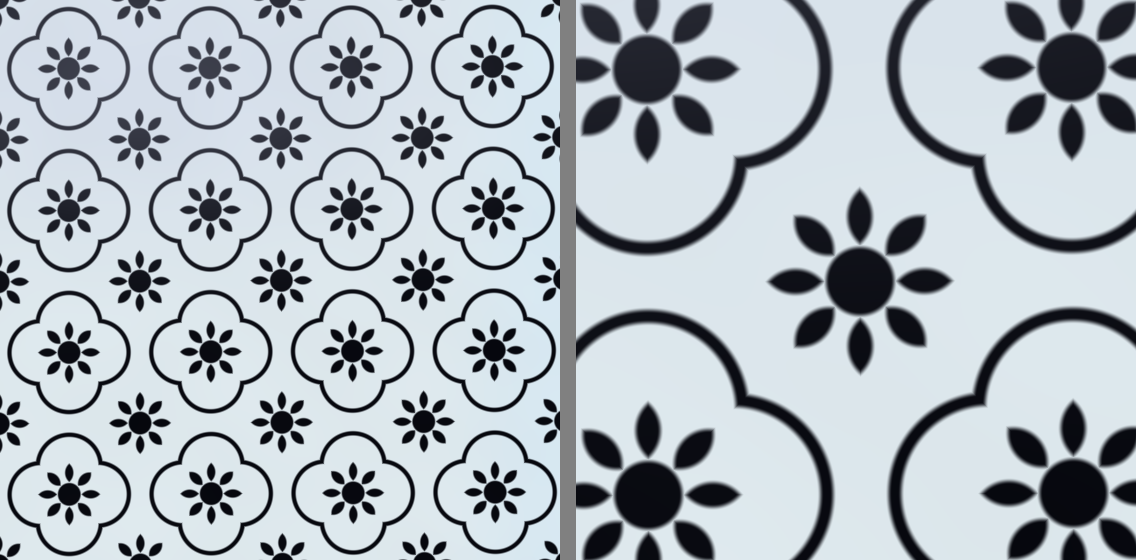
Left: the whole. Right: its middle third, enlarged.
Give the GLSL for this pattern, as a three.js fragment shader.

```glsl
varying vec2 vUv;

const float PI = 3.14159265;

// Lattice, in canvas units: first medallion centre, pitch and slight skew
const vec2 ORIGIN = vec2(0.1237, 0.1172);
const vec2 PITCH = vec2(0.2535, 0.2534);
const float ROW_RISE = 0.0051;
const float COLUMN_LEAN = 0.0004;
const float ROW_NARROWING = 0.0004;

// Motifs, in tile units
const float LOBE_OFFSET = 0.198;
const float LOBE_RADIUS = 0.222;
const float LINE_WIDTH = 0.030;
const float DISC_RADIUS = 0.080;
const float PETAL_COUNT = 8.0;
const float PETAL_CENTRE = 0.152;
const float PETAL_HALF_LENGTH = 0.064;
const float PETAL_HALF_WIDTH = 0.029;
const float DIAGONAL_EXTRA_WIDTH = 0.003;
const float EDGE_SOFTNESS = 0.008;

// Colours and light
const vec3 INK = vec3(0.025, 0.030, 0.055);
const vec3 GLAZE = vec3(0.868, 0.910, 0.928);
const vec3 GLAZE_HAZED = vec3(0.835, 0.870, 0.918);
const vec3 GLAZE_COOL = vec3(0.835, 0.910, 0.955);
const vec3 HAZE = vec3(0.215, 0.220, 0.245);
const vec2 HAZE_CENTRE = vec2(0.25, 0.86);
const vec2 HAZE_SPREAD = vec2(0.60, 0.27);
const float MOTTLE_SCALE = 6.0;
const float MOTTLE_STRENGTH = 0.012;

vec2 hashGradient(vec2 cell) {
  float h = fract(sin(dot(cell, vec2(127.1, 311.7))) * 43758.5);
  return vec2(cos(2.0 * PI * h), sin(2.0 * PI * h));
}

float gradientNoise(vec2 p) {
  vec2 i = floor(p);
  vec2 f = p - i;
  vec2 u = f * f * f * (f * (f * 6.0 - 15.0) + 10.0);
  vec2 e = vec2(1.0, 0.0);
  float low = mix(dot(hashGradient(i), f),
                  dot(hashGradient(i + e), f - e), u.x);
  float high = mix(dot(hashGradient(i + e.yx), f - e.yx),
                   dot(hashGradient(i + 1.0), f - 1.0), u.x);
  return mix(low, high, u.y);
}

// Canvas position to tile coordinates, whole numbers at medallion centres
vec2 toLattice(vec2 uv) {
  vec2 d = uv - ORIGIN;
  float row = (d.y - ROW_RISE * d.x) / PITCH.y;
  float column = (d.x + COLUMN_LEAN * row) / (PITCH.x - ROW_NARROWING * row);
  return vec2(column, row);
}

// Outline of four joined circles
float quatrefoilLine(vec2 p) {
  p = abs(p);
  vec2 folded = vec2(max(p.x, p.y), min(p.x, p.y));
  float lobe = length(folded - vec2(LOBE_OFFSET, 0.0)) - LOBE_RADIUS;
  return abs(lobe) - 0.5 * LINE_WIDTH;
}

// Pointed leaf lying along x, made of two crossing arcs
float leaf(vec2 p, float halfLength, float halfWidth) {
  float radius = (halfLength * halfLength + halfWidth * halfWidth) / (2.0 * halfWidth);
  return length(vec2(p.x, abs(p.y) + radius - halfWidth)) - radius;
}

// Round centre ringed by petals
float flower(vec2 p) {
  float sector = 2.0 * PI / PETAL_COUNT;
  float angle = atan(p.y, p.x);
  float index = floor(angle / sector + 0.5);
  float turn = angle - index * sector;
  vec2 q = length(p) * vec2(cos(turn), sin(turn));
  float halfWidth = PETAL_HALF_WIDTH + DIAGONAL_EXTRA_WIDTH * mod(index, 2.0);
  float petal = leaf(q - vec2(PETAL_CENTRE, 0.0), PETAL_HALF_LENGTH, halfWidth);
  return min(length(p) - DISC_RADIUS, petal);
}

void main() {
  vec2 lattice = toLattice(vUv);
  vec2 medallionTile = fract(lattice + 0.5) - 0.5;
  vec2 betweenTile = fract(lattice) - 0.5;

  float shape = min(quatrefoilLine(medallionTile),
                    min(flower(medallionTile), flower(betweenTile)));
  vec2 footprint = fwidth(lattice);
  float edge = max(EDGE_SOFTNESS, max(footprint.x, footprint.y));
  float inked = 1.0 - smoothstep(-edge, edge, shape);

  // Soft reflection that lifts the ink and dulls the glaze
  vec2 fromHaze = (vUv - HAZE_CENTRE) / HAZE_SPREAD;
  float haze = exp(-dot(fromHaze, fromHaze));
  float mottle = MOTTLE_STRENGTH * gradientNoise(vUv * MOTTLE_SCALE);

  vec3 ground = mix(GLAZE, GLAZE_HAZED, haze);
  ground = mix(ground, GLAZE_COOL, 0.7 * smoothstep(0.75, 1.0, vUv.x));
  vec3 ink = INK + HAZE * haze;
  gl_FragColor = vec4(mix(ground, ink, inked) + mottle, 1.0);
}
```
